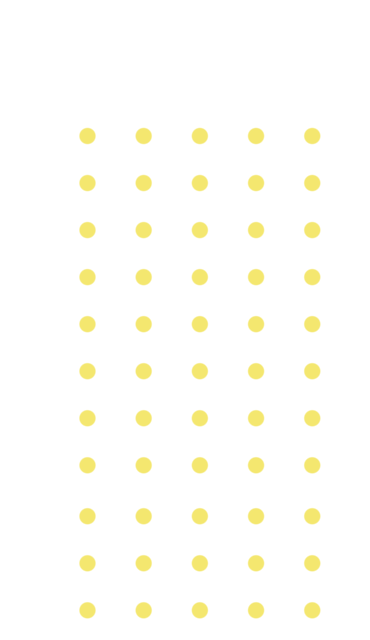
Reproduce this pattern procedurally as a WebGL 2 fragment shader.

```glsl
#version 300 es
precision highp float;
// Draws a grid of soft yellow dots, 5 across and 11 down, on white.

uniform vec2 u_resolution;
out vec4 fragColor;

void main() {
    // Canvas height is one unit
    vec2 p = gl_FragCoord.xy / u_resolution.y;

    // The upper eight rows sit slightly higher than the lower three
    p.y -= 0.0061 * step(0.233, p.y);

    // Nearest dot of the grid, with empty margins outside it
    vec2 spacing = vec2(0.0878, 0.0735);
    vec2 fromFirst = p - vec2(0.1367, 0.0464);
    vec2 cell = clamp(floor(fromFirst / spacing + 0.5), vec2(0.0), vec2(4.0, 10.0));
    float edgeDistance = length(fromFirst - cell * spacing) - 0.0126;

    // Smooth rim, never thinner than a pixel
    float softness = max(0.0015, 0.75 / u_resolution.y);
    float dot_mask = 1.0 - smoothstep(-softness, softness, edgeDistance);

    vec3 white = vec3(1.0);
    vec3 yellow = vec3(0.957, 0.906, 0.435);
    fragColor = vec4(mix(white, yellow, dot_mask), 1.0);
}
```
